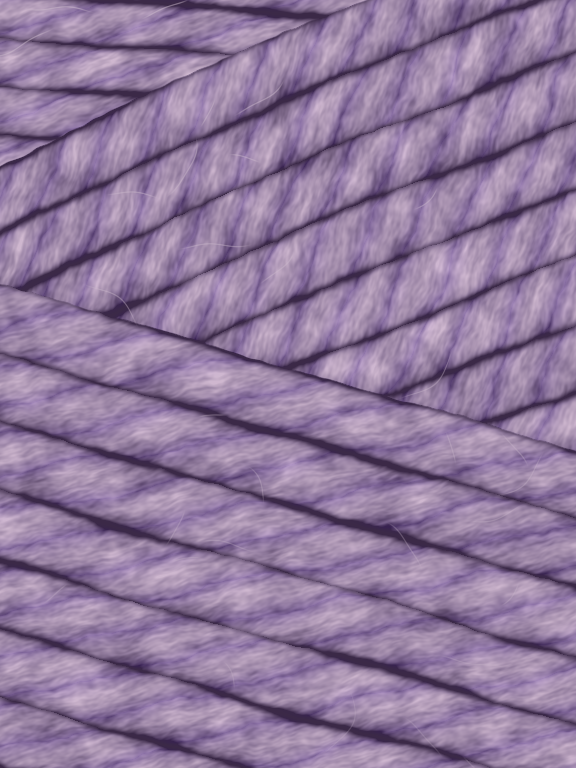
Write a Shadertoy shader that draws this texture.

```glsl
const vec3 SHADOW = vec3(0.23, 0.16, 0.28);
const vec3 MIDTONE = vec3(0.57, 0.485, 0.615);
const vec3 HIGHLIGHT = vec3(0.76, 0.67, 0.77);
const vec3 CREASE_TINT = vec3(-0.015, -0.035, 0.045);
const vec3 HAIR_COLOR = vec3(0.80, 0.73, 0.80);
const float FIBRE_CONTRAST = 0.42;
const float BLOTCH_CONTRAST = 0.26;
const float GROOVE_WIDTH = 0.0075;
const float HAIR_WIDTH = 0.0022;
const int HAIR_COUNT = 30;
const float PI = 3.14159265;

// A layer of parallel strands: line y = base + slope x + bend x^2,
// strand width, ply pitch, and plies crossed over one strand width.
struct Yarn { float slope, bend, base, width, pitch, lean; };
const Yarn FRONT = Yarn(-0.286, 0.0, 0.8385, 0.115, 0.145, 1.30);
const Yarn BACK = Yarn(0.50, -0.07, 0.927, 0.105, 0.098, 1.05);
const Yarn FAR = Yarn(-0.10, 0.03, 1.27, 0.082, 0.150, 1.20);

vec2 hash2(vec2 p) {
    vec3 q = fract(p.xyx * vec3(0.1031, 0.1030, 0.0973));
    q += dot(q, q.yzx + 33.33);
    return fract((q.xx + q.yz) * q.zy);
}

float cornerGradient(vec2 cell, vec2 offset) {
    float a = 2.0 * PI * hash2(cell).x;
    return dot(vec2(cos(a), sin(a)), offset);
}

float gradientNoise(vec2 p) {
    vec2 i = floor(p), f = p - i;
    vec2 w = f * f * f * (f * (f * 6.0 - 15.0) + 10.0);
    vec2 e = vec2(1.0, 0.0);
    return mix(mix(cornerGradient(i, f), cornerGradient(i + e, f - e), w.x),
               mix(cornerGradient(i + e.yx, f - e.yx), cornerGradient(i + 1.0, f - 1.0), w.x), w.y);
}

// Fine streaks that follow the ply, in three sizes
float fibres(vec2 q) {
    q.y += 0.007 * gradientNoise(q * 17.0);
    return 0.50 * gradientNoise(q * vec2(15.0, 62.0))
         + 0.55 * gradientNoise(q * vec2(30.0, 125.0) + 17.0)
         + 0.35 * gradientNoise(q * vec2(75.0, 190.0) + 41.0);
}

// Returns brightness, crease amount and signed distance above the base line
vec3 strands(vec2 p, Yarn yarn) {
    float c = inversesqrt(1.0 + yarn.slope * yarn.slope);
    float u = (p.x + yarn.slope * p.y) * c;
    float v = (p.y - yarn.base - (yarn.slope + yarn.bend * p.x) * p.x) * c;
    v += 0.012 * gradientNoise(p * 4.0 + yarn.base * 9.0);
    v += 0.003 * gradientNoise(p * 38.0);
    float id = floor(v / yarn.width);
    float t = 2.0 * (v / yarn.width - id) - 1.0;
    vec2 rnd = hash2(vec2(id + 31.0, yarn.width * 900.0));

    // Twisted plies
    float phase = u / yarn.pitch - 0.5 * yarn.lean * (t + 0.18 * t * t * t) + rnd.x;
    phase += 0.22 * gradientNoise(p * 9.0 + id * 5.0) + 0.06 * gradientNoise(p * 45.0);
    float f = fract(phase);
    float bump = pow(sin(PI * f), 0.65);
    float roundness = sqrt(max(1.0 - t * t, 0.0));

    // Fibres rotated into the ply direction
    float a = atan(yarn.width, yarn.lean * yarn.pitch);
    vec2 q = mat2(cos(a), -sin(a), sin(a), cos(a)) * vec2(u, v);
    float fibre = fibres(q + rnd * 7.0);
    float blotch = gradientNoise(p * 11.0 + 3.0) + 0.6 * gradientNoise(p * 27.0);

    // Dark gaps between strands, of uneven depth
    float gap = 0.5 * yarn.width * (1.0 - abs(t));
    float gapId = floor(v / yarn.width + 0.5);
    float depth = smoothstep(-0.4, 0.35, gradientNoise(vec2(u * 3.0, gapId * 7.37 + yarn.base)));
    float core = exp(-pow(gap / (GROOVE_WIDTH * mix(0.6, 1.1, depth)), 2.0));
    float groove = core * mix(0.18, 0.62, depth) + 0.10 * exp(-gap / 0.016);

    float shade = 0.21 + 0.34 * roundness + 0.30 * bump + 0.07 * t;
    shade += 0.16 * (0.5 - f) * bump + 0.08 * (rnd.y - 0.5);
    shade += FIBRE_CONTRAST * fibre * (1.0 - 0.6 * core) + BLOTCH_CONTRAST * blotch - groove;
    return vec3(shade, (1.0 - bump) * (1.0 - core), v);
}

// Loose curved hairs on the surface
float looseHairs(vec2 p, float aspect) {
    float cover = 0.0;
    for (int i = 0; i < HAIR_COUNT; i++) {
        vec2 r = hash2(vec2(float(i) + 3.0, 12.0));
        vec2 s = hash2(vec2(float(i) + 9.0, 57.0));
        vec2 d = p - r * vec2(1.0, aspect);
        float a = (s.x - 0.5) * 2.6;
        d = mat2(cos(a), -sin(a), sin(a), cos(a)) * d;
        float halfLength = mix(0.02, 0.075, s.y);
        float arc = d.y - (s.x * 14.0 - 7.0) * d.x * d.x - 0.004 * sin(d.x * 55.0 + r.x * 6.0);
        float line = 1.0 - smoothstep(0.0, HAIR_WIDTH, abs(arc));
        float ends = 1.0 - smoothstep(0.5, 1.0, abs(d.x) / halfLength);
        cover = max(cover, line * ends * mix(0.2, 0.5, r.y));
    }
    return cover;
}

void mainImage(out vec4 fragColor, in vec2 fragCoord) {
    vec2 p = fragCoord / iResolution.x;
    float aspect = iResolution.y / iResolution.x;

    // Stack the three layers from far to front
    vec3 front = strands(p, FRONT);
    vec3 back = strands(p, BACK);
    vec3 far = strands(p, FAR);
    vec3 wool = mix(back, far, smoothstep(-0.002, 0.002, back.z - BACK.width));
    wool.x -= 0.16 * exp(-max(front.z, 0.0) / 0.018);
    wool = mix(front, wool, smoothstep(-0.002, 0.002, front.z));

    // Brightness to wool colour
    float shade = clamp(wool.x, 0.0, 1.1);
    vec3 color = mix(SHADOW, MIDTONE, min(shade / 0.62, 1.0));
    color = mix(color, HIGHLIGHT, max(shade - 0.62, 0.0) / 0.38);
    color += CREASE_TINT * wool.y;
    color = mix(color, HAIR_COLOR, looseHairs(p, aspect));
    fragColor = vec4(color, 1.0);
}
```
